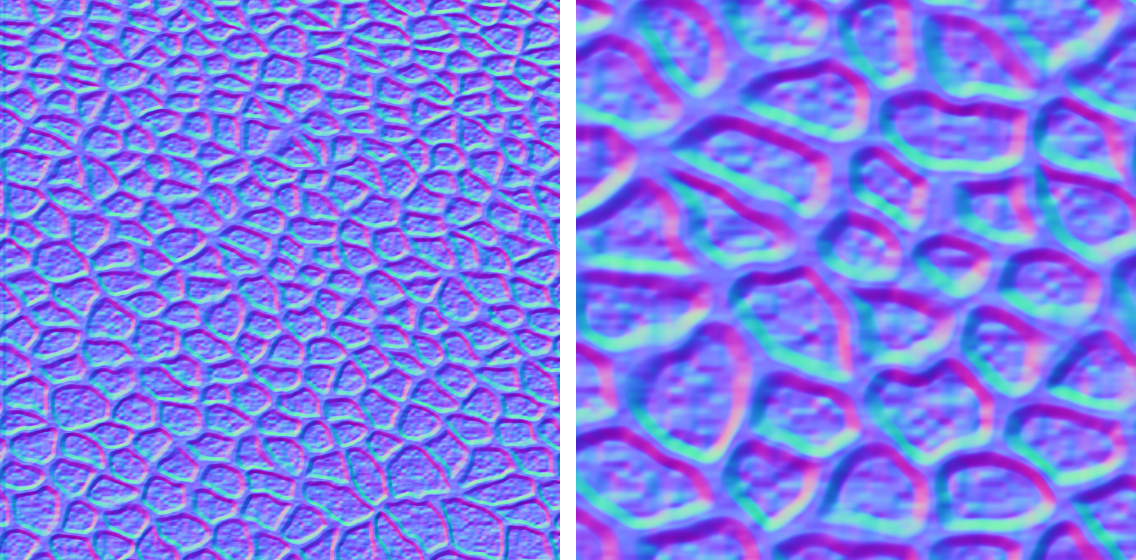
Left, the full canvas; right, a detail of the centre.
Reproduce this texture map procedurally as a WebGL 1 fragment shader.

```glsl
precision highp float;
uniform vec2 u_resolution;

const vec2 CELL_ASPECT = vec2(1.25, 1.0);
const float STONE_HEIGHT = 0.0074;
const float BEVEL_WIDTH = 0.0092;
const float CORNER_SHARPNESS = 15.0;
const float MISSING_SHARE = 0.12;

vec2 hash2(vec2 p) {
  vec3 q = fract(p.xyx * vec3(0.1031, 0.1030, 0.0973));
  q += dot(q, q.yzx + 33.33);
  return fract((q.xx + q.yz) * q.zy);
}

float noise(vec2 p) {
  vec2 i = floor(p), f = fract(p);
  f = f * f * f * (f * (f * 6.0 - 15.0) + 10.0);
  float low = mix(hash2(i).x, hash2(i + vec2(1.0, 0.0)).x, f.x);
  float high = mix(hash2(i + vec2(0.0, 1.0)).x, hash2(i + 1.0).x, f.x);
  return mix(low, high, f.y);
}

vec2 noise2(vec2 p) {
  return vec2(noise(p), noise(p + vec2(37.2, 91.7))) - 0.5;
}

// Vector from p to the seed of a cell; z is 0 where the seed is missing
vec3 seedOffset(vec2 cell, vec2 p) {
  vec2 jitter = hash2(cell + 150.0) - 0.5;
  float present = step(MISSING_SHARE, hash2(cell + 411.0).x);
  float brickShift = 0.5 * mod(cell.y, 2.0);
  vec2 seed = cell + 0.5 + vec2(0.68, 0.56) * jitter;
  seed.x += brickShift - 0.25;
  return vec3((seed - p) * CELL_ASPECT, present);
}

// x: rounded distance to the joint, yz: vector to the seed, w: stone id
vec4 stoneCell(vec2 p) {
  vec2 base = floor(p), nearest = vec2(0.0), id = base;
  float best = 100.0;
  for (int j = -2; j <= 2; j++) {
    for (int i = -2; i <= 2; i++) {
      vec2 cell = base + vec2(float(i), float(j));
      vec3 s = seedOffset(cell, p);
      float d = dot(s.xy, s.xy) + 100.0 * (1.0 - s.z);
      if (d < best) {
        best = d;
        nearest = s.xy;
        id = cell;
      }
    }
  }
  float sum = 0.0;
  for (int j = -2; j <= 2; j++) {
    for (int i = -2; i <= 2; i++) {
      vec3 s = seedOffset(base + vec2(float(i), float(j)), p);
      vec2 gap = s.xy - nearest;
      float len = length(gap);
      if (s.z > 0.5 && len > 0.001) {
        float edge = dot(0.5 * (s.xy + nearest), gap / len);
        sum += exp(-CORNER_SHARPNESS * edge);
      }
    }
  }
  return vec4(-log(sum + 0.000001) / CORNER_SHARPNESS, nearest, hash2(id + 77.0).x);
}

// Sloping courses that get finer towards the top
vec2 courseSpace(vec2 p) {
  p += 0.028 * noise2(p * 4.0) + 0.014 * noise2(p * 17.0) + 0.007 * noise2(p * 48.0);
  p.y += 0.14 * p.x;
  return vec2((p.x - 0.5) * (12.0 + 4.0 * p.y), p.y * (16.0 + 6.5 * p.y)) + 40.0;
}

float roughness(vec2 p) {
  return 0.0052 * noise(p * vec2(62.0, 85.0))
       + 0.0030 * noise(p * vec2(125.0, 160.0) + 19.0);
}

float wallHeight(vec2 p) {
  vec4 stone = stoneCell(courseSpace(p));
  float joint = stone.x / (16.0 + 13.0 * p.y);
  float gap = 0.0022 * stone.w + 0.0022 * noise(p * 9.0) - 0.0008;
  float mask = smoothstep(gap, gap + BEVEL_WIDTH, joint);
  vec2 tilt = (vec2(stone.w, fract(stone.w * 17.0)) - 0.5) * 0.005;
  float top = STONE_HEIGHT + dot(stone.yz, tilt) + 0.09 * max(joint, 0.0);
  float seam = 0.003 * smoothstep(0.004, 0.012, p.x);
  return mask * top + roughness(p) * mix(0.5, 1.0, mask) + seam;
}

void main() {
  vec2 p = gl_FragCoord.xy / u_resolution;

  // Slope by differences over a small step centred on the point
  float stepSize = 0.0022;
  vec2 corner = p - 0.5 * stepSize;
  float h = wallHeight(corner);
  float hx = wallHeight(corner + vec2(stepSize, 0.0));
  float hy = wallHeight(corner + vec2(0.0, stepSize));
  vec2 slope = vec2(hx - h, hy - h) / stepSize;

  // Red falls with the rise to the right, green grows with the rise upwards
  vec3 normal = normalize(vec3(-0.85 * slope.x - 0.02, slope.y - 0.05, 1.0));
  gl_FragColor = vec4(0.5 + 0.5 * normal, 1.0);
}
```
